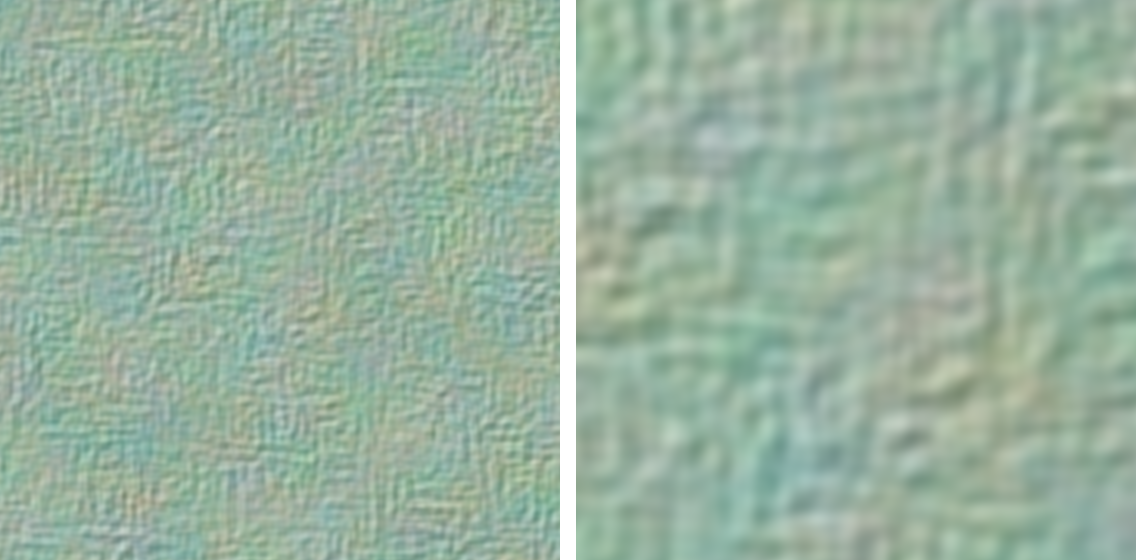
Left, the full canvas; right, a detail of the centre.
Give the GLSL for this texture, as a WebGL 1 fragment shader.

```glsl
precision highp float;
// Soft embossed woven cloth in sage green with teal, rosy grey and olive blotches.

uniform vec2 u_resolution;

#define THREADS 60.0        // noise cells across the canvas, sets thread width
#define STRETCH 0.30        // cell density along a thread relative to across it
#define PATCHES 11.0        // patches of differing thread direction
#define GRAIN 0.75          // strength of the undirected bumps
#define LIGHT_STEP 0.0048   // emboss offset towards the light
#define RELIEF 0.185        // emboss contrast
#define BLOTCHES 9.0        // colour blotches across the canvas
#define TEAL_AMOUNT 0.085
#define OLIVE_AMOUNT 0.060
#define BASE_COLOR vec3(0.592, 0.691, 0.619)

vec2 hash2(vec2 p) {
  vec3 q = fract(p.xyx * vec3(0.1031, 0.1030, 0.0973));
  q += dot(q, q.yzx + 33.33);
  return fract((q.xx + q.yz) * q.zy);
}

// Unit gradient with a random direction, dotted with the offset to its corner
float cornerSlope(vec2 cell, vec2 offset) {
  float angle = 6.2832 * hash2(cell).x;
  return dot(vec2(cos(angle), sin(angle)), offset);
}

// Gradient noise, roughly -0.7 to 0.7
float noise(vec2 p) {
  vec2 i = floor(p);
  vec2 f = p - i;
  vec2 s = f * f * f * (f * (f * 6.0 - 15.0) + 10.0);
  vec2 e = vec2(1.0, 0.0);
  float low = mix(cornerSlope(i, f), cornerSlope(i + e, f - e), s.x);
  float high = mix(cornerSlope(i + e.yx, f - e.yx), cornerSlope(i + e.xx, f - e.xx), s.x);
  return mix(low, high, s.y);
}

// Cloth height: upright and level threads trade places, with bumps between
float clothHeight(vec2 p) {
  float upright = noise(p * THREADS * vec2(1.0, STRETCH) + 17.3);
  float level = noise(p * THREADS * vec2(STRETCH, 1.0) + 141.7);
  float direction = smoothstep(-0.22, 0.22, noise(p * PATCHES + 63.1));
  float bumps = noise(p * THREADS * 0.95 + 211.4);
  return mix(upright, level, direction) + GRAIN * bumps;
}

// Broad blotches with smaller flecks on top
float blotch(vec2 p, float seed) {
  return noise(p * BLOTCHES + seed)
       + 0.55 * noise(p * BLOTCHES * 2.3 + seed * 1.7)
       + 0.40 * noise(p * BLOTCHES * 4.9 + seed * 2.9);
}

void main() {
  vec2 p = gl_FragCoord.xy / min(u_resolution.x, u_resolution.y);

  // Emboss, lit from the upper left
  vec2 toLight = LIGHT_STEP * vec2(-1.0, 1.0);
  float relief = clothHeight(p) - clothHeight(p + toLight);

  // Some areas are pressed flatter than others
  float depth = 0.95 + 0.7 * noise(p * 7.0 + 301.9);

  // Dye: teal against rosy grey, then olive against blue grey
  float teal = blotch(p, 29.6) - 0.18 * relief;
  float olive = blotch(p, 83.2) + 0.12 * (p.x - 0.5);
  vec3 color = BASE_COLOR;
  color += TEAL_AMOUNT * teal * vec3(-1.0, 0.22, 0.18);
  color += OLIVE_AMOUNT * olive * vec3(0.25, 0.20, -1.0);
  color += 0.03 * noise(p * 5.0 + 407.3);

  color += RELIEF * depth * relief * vec3(1.0, 0.97, 0.98);
  gl_FragColor = vec4(clamp(color, 0.0, 1.0), 1.0);
}
```
